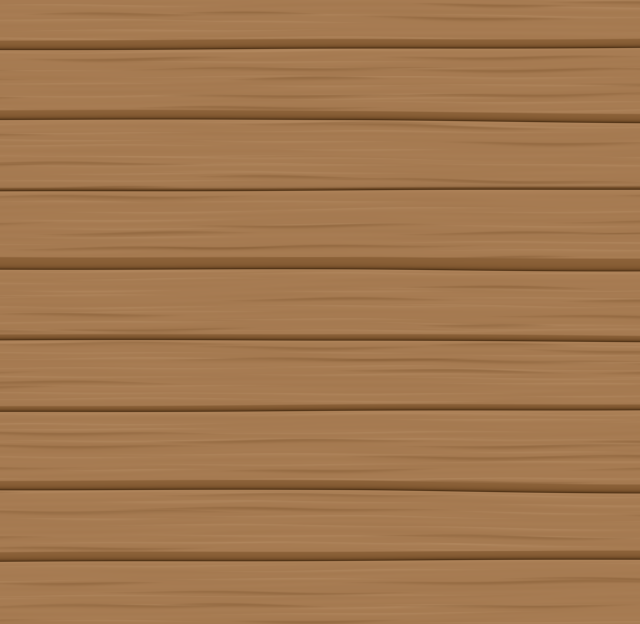
Write a WebGL 1 fragment shader that draws this texture.

```glsl
precision highp float;
// Horizontal wooden planks with bevelled lower edges, dark seams and tapered grain streaks.
uniform vec2 u_resolution;

// Colours
const vec3 WOOD = vec3(0.65, 0.48, 0.318);
const vec3 GRAIN_LIGHT = vec3(0.72, 0.56, 0.40);
const vec3 GRAIN_DARK = vec3(0.52, 0.36, 0.205);
const vec3 BEVEL = vec3(0.55, 0.385, 0.225);
const vec3 SEAM = vec3(0.33, 0.21, 0.095);
const vec3 LIP = vec3(0.73, 0.56, 0.395);

// Layout, in canvas heights measured from the top
const float FIRST_SEAM = 0.073;
const float PLANK_PITCH = 0.1178;
const float SEAM_JITTER = 0.005;
const float SEAM_SAG = 0.006;
const float BEVEL_HEIGHT = 0.0113;
const float BEVEL_VARIATION = 0.006;
const float SEAM_SOFTNESS = 0.0026;
const float LIP_HEIGHT = 0.0035;

// Grain: streak cell sizes, share of cells filled, strength
const vec2 LIGHT_CELL = vec2(0.36, 0.013);
const vec2 DARK_CELL = vec2(0.32, 0.021);
const float LIGHT_DENSITY = 0.65;
const float DARK_DENSITY = 0.45;
const float LIGHT_STRENGTH = 0.36;
const float DARK_STRENGTH = 0.48;
const float FINE_GRAIN = 0.005;

vec2 hash2(vec2 p) {
  return fract(sin(vec2(dot(p, vec2(127.1, 311.7)), dot(p, vec2(269.5, 183.3)))) * 4375.85);
}

// Three-plank rhythm shared by seam spacing and bevel height
float rhythm(float i) {
  return cos(2.0944 * i - 0.5236);
}

// Height of seam i at x: some droop near the right end, others rise gently
float seamY(float i, float x) {
  float lean = cos(2.53 * (i - 3.5));
  float sag = lean > 0.0 ? sqrt(lean) * smoothstep(0.55, 1.05, x) : lean * 0.7 * (x - 0.5);
  float wobble = 0.0005 * sin(x * 9.0 + i * 2.3);
  return FIRST_SEAM + PLANK_PITCH * i + SEAM_JITTER * rhythm(i) + SEAM_SAG * sag + wobble;
}

float bevelHeight(float i, float x) {
  float alternate = -0.0025 * cos(3.14159 * i);
  return BEVEL_HEIGHT + BEVEL_VARIATION * rhythm(i) + alternate + 0.0006 * sin(x * 5.0 + i);
}

// Cellular streaks: one tapered stroke per cell, crisp above and soft below
float streaks(vec2 p, vec2 cell, float density, float seed) {
  vec2 home = floor(p / cell);
  float total = 0.0;
  for (int j = -1; j <= 1; j++) {
    for (int i = -1; i <= 1; i++) {
      vec2 id = home + vec2(float(i), float(j));
      vec2 place = hash2(id + seed);
      vec2 shape = hash2(id + seed + 37.0);
      vec2 d = p / cell - id - 0.2 - 0.6 * place;
      float along = d.x / mix(0.35, 0.9, shape.x);
      float taper = max(0.0, 1.0 - along * along);
      d.y += (place.x - 0.5) * 0.3 * d.x + 0.06 * sin(d.x * 6.0 + place.y * 6.3);
      float across = d.y / (0.05 + 0.11 * taper);
      float sharpness = across < 0.0 ? 3.0 : 0.8;
      total += step(shape.y, density) * taper * exp(-across * across * sharpness);
    }
  }
  return min(total, 1.3);
}

// Faint continuous fibres
float fibres(vec2 p, float seed) {
  float bend = sin(p.x * 5.0 + seed) + 0.5 * sin(p.x * 11.0 + p.y * 40.0);
  return sin(p.y * 310.0 + bend + seed) * sin(p.y * 173.0 - bend * 1.4)
       + 0.5 * sin(p.y * 640.0 + bend * 2.0 + p.x * 7.0);
}

void main() {
  vec2 p = gl_FragCoord.xy / u_resolution.y;
  p.y = 1.0 - p.y;
  float pixel = 1.0 / u_resolution.y;

  // Find the plank and the seams that bound it
  float plank = 0.0;
  float upper = seamY(-1.0, p.x);
  for (int i = 0; i < 9; i++) {
    float y = seamY(float(i), p.x);
    if (p.y > y) {
      upper = y;
      plank = float(i) + 1.0;
    }
  }
  float below = p.y - upper;
  float above = seamY(plank, p.x) - p.y;

  // Wood grain
  vec2 grainPos = vec2(p.x, below);
  float seed = plank * 17.0 + 5.0;
  vec3 color = WOOD + FINE_GRAIN * fibres(grainPos, seed);
  color = mix(color, GRAIN_LIGHT, LIGHT_STRENGTH * streaks(grainPos, LIGHT_CELL, LIGHT_DENSITY, seed));
  color = mix(color, GRAIN_DARK, DARK_STRENGTH * streaks(grainPos, DARK_CELL, DARK_DENSITY, seed + 71.0));

  // Lit upper lip and shaded lower bevel
  color = mix(color, LIP, 0.7 * exp(-below / LIP_HEIGHT));
  float edge = bevelHeight(plank, p.x);
  float soft = max(0.0015, pixel);
  float bevel = 1.0 - smoothstep(edge - soft, edge + soft, above);
  color = mix(color, BEVEL - 0.03 * (1.0 - above / edge), bevel);

  // Dark seam: gradual from above, crisp below
  float seamAbove = exp(-above / SEAM_SOFTNESS);
  float seamBelow = 1.0 - smoothstep(0.0, max(0.0025, 1.5 * pixel), below);
  color = mix(color, SEAM, max(seamAbove, seamBelow));

  gl_FragColor = vec4(color, 1.0);
}
```
